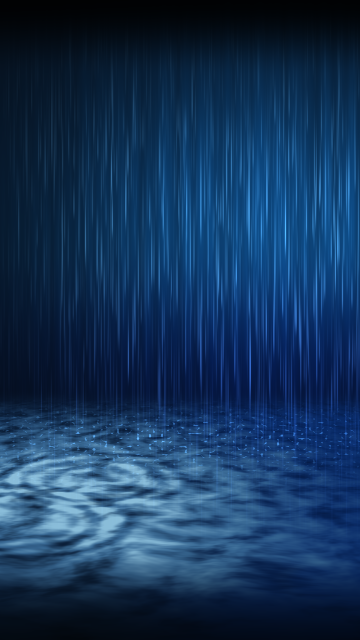
Give the GLSL for this background, as a WebGL 2 fragment shader.

```glsl
#version 300 es
precision highp float;

uniform vec2 u_resolution;
out vec4 fragColor;

float hash(vec2 p) {
  vec3 q = fract(vec3(p.xyx) * vec3(0.1031, 0.103, 0.0973));
  q += dot(q, q.yzx + 33.33);
  return fract((q.x + q.y) * q.z);
}

vec2 gradientAt(vec2 cell) {
  float angle = 6.2832 * hash(cell);
  return vec2(cos(angle), sin(angle));
}

float gradientNoise(vec2 p) {
  vec2 i = floor(p), f = fract(p);
  vec2 w = f * f * f * (f * (f * 6.0 - 15.0) + 10.0);
  vec2 e = vec2(1.0, 0.0);
  float low = mix(dot(gradientAt(i), f), dot(gradientAt(i + e), f - e), w.x);
  float high = mix(dot(gradientAt(i + e.yx), f - e.yx), dot(gradientAt(i + 1.0), f - 1.0), w.x);
  return mix(low, high, w.y);
}

float fbm(vec2 p) {
  float sum = 0.0, amp = 0.6;
  for (int i = 0; i < 4; i++) {
    sum += amp * gradientNoise(p);
    p = p * vec2(1.8, 2.0) + 7.3;
    amp *= 0.55;
  }
  return sum;
}

float bump(vec2 p, vec2 center, vec2 radius) {
  vec2 d = (p - center) / radius;
  return exp(-dot(d, d));
}

// One layer of vertical streaks: a jittered line per column, cut into long drops
float rainLayer(vec2 uv, float columns, float rows, float seed) {
  float x = uv.x * columns;
  float column = floor(x);
  float y = uv.y * rows * mix(0.7, 1.4, hash(vec2(column, seed))) + 20.0 * hash(vec2(column, seed + 5.0));
  vec2 id = vec2(column, floor(y) + seed * 17.0);
  float t = fract(y);
  float span = mix(0.5, 1.0, hash(id + 3.0));
  float body = smoothstep(0.0, 0.3 * span, t) * (1.0 - smoothstep(span * 0.35, span, t));
  float offset = abs(fract(x) - mix(0.25, 0.75, hash(id + 9.0))) / columns;
  float line = 1.0 - smoothstep(0.0, 0.0014 + 0.8 / u_resolution.x, offset);
  return line * body * pow(hash(id + 21.0), 2.6);
}

// Concentric rings, flattened by perspective
float rings(vec2 uv, vec2 center, vec2 radius, float count) {
  float d = length((uv - center) / radius);
  float wave = sin(6.2832 * count * d + 2.5 * gradientNoise(uv * vec2(9.0, 30.0)));
  return wave * smoothstep(0.2, 0.65, d) * (1.0 - smoothstep(0.85, 1.15, d));
}

vec3 sky(vec2 uv) {
  vec3 glowColor = mix(vec3(0.015, 0.12, 0.4), vec3(0.05, 0.28, 0.5), smoothstep(0.38, 0.64, uv.y));
  float glow = bump(uv, vec2(0.8, 0.62), vec2(0.66, 0.29));
  glow *= 1.0 + 0.35 * gradientNoise(vec2(uv.x * 45.0, uv.y * 2.0));
  vec3 color = mix(vec3(0.02, 0.05, 0.09), glowColor, glow);
  return color * mix(0.1, 1.0, 1.0 - smoothstep(0.88, 1.0, uv.y));
}

vec3 water(vec2 uv) {
  float depth = max(0.375 - uv.y, 0.0) / 0.375;
  vec2 plane = vec2((uv.x - 0.5) * 6.0 / (depth + 0.25), 14.0 * log(depth + 0.25));
  float swell = fbm(plane + 0.5 * gradientNoise(plane * 0.6));
  float ripple = rings(uv, vec2(0.26, 0.25), vec2(0.27, 0.046), 4.0)
    + rings(uv, vec2(0.02, 0.185), vec2(0.37, 0.06), 4.0)
    + 0.5 * rings(uv, vec2(0.93, 0.09), vec2(0.18, 0.035), 1.5);
  float sheen = bump(uv, vec2(0.2, 0.225), vec2(0.56, 0.1)) + 0.4 * bump(uv, vec2(0.5, 0.12), vec2(0.45, 0.05));
  float light = sheen * (0.7 + 0.9 * swell + 0.16 * ripple) + 0.16 * swell + 0.04 * ripple;

  vec3 base = mix(vec3(0.05, 0.15, 0.28), vec3(0.03, 0.16, 0.4), smoothstep(0.2, 0.8, uv.x));
  vec3 color = mix(base, vec3(0.22, 0.41, 0.58), smoothstep(0.0, 0.5, light));
  color = mix(color, vec3(0.54, 0.74, 0.85), smoothstep(0.4, 0.95, light));
  color *= 1.0 + 0.6 * min(swell, 0.0);

  // Splash specks toward the horizon
  float speck = smoothstep(0.2, 0.6, gradientNoise(uv * vec2(90.0, 240.0)));
  color += vec3(0.2, 0.36, 0.5) * speck * bump(uv, vec2(0.5, 0.315), vec2(0.7, 0.045));
  return color * mix(0.2, 1.0, smoothstep(-0.02, 0.15, uv.y));
}

void main() {
  vec2 uv = gl_FragCoord.xy / u_resolution;
  float horizon = 0.372 + 0.006 * gradientNoise(vec2(uv.x * 9.0, 2.0));
  vec3 color = mix(water(uv), sky(uv), smoothstep(horizon - 0.035, horizon + 0.02, uv.y));

  // Rain, from fine and distant to sparse and near
  float rain = 0.0;
  for (int i = 0; i < 5; i++) {
    float n = float(i);
    rain += rainLayer(uv, 144.0 - 25.0 * n, 6.5 - 0.6 * n, n + 1.0) * (0.4 + 0.12 * n);
  }
  float rainLight = 0.22 + 0.62 * bump(uv, vec2(0.74, 0.58), vec2(0.5, 0.24));
  rainLight *= smoothstep(0.12, 0.42, uv.y) * (1.0 - smoothstep(0.76, 0.99, uv.y));
  rainLight *= smoothstep(-0.15, 0.25, uv.x);
  vec3 rainColor = mix(vec3(0.24, 0.42, 0.78), vec3(0.42, 0.66, 0.82), smoothstep(0.35, 0.6, uv.y));
  color += rainColor * rain * rainLight;

  fragColor = vec4(clamp(color, 0.0, 1.0), 1.0);
}
```
